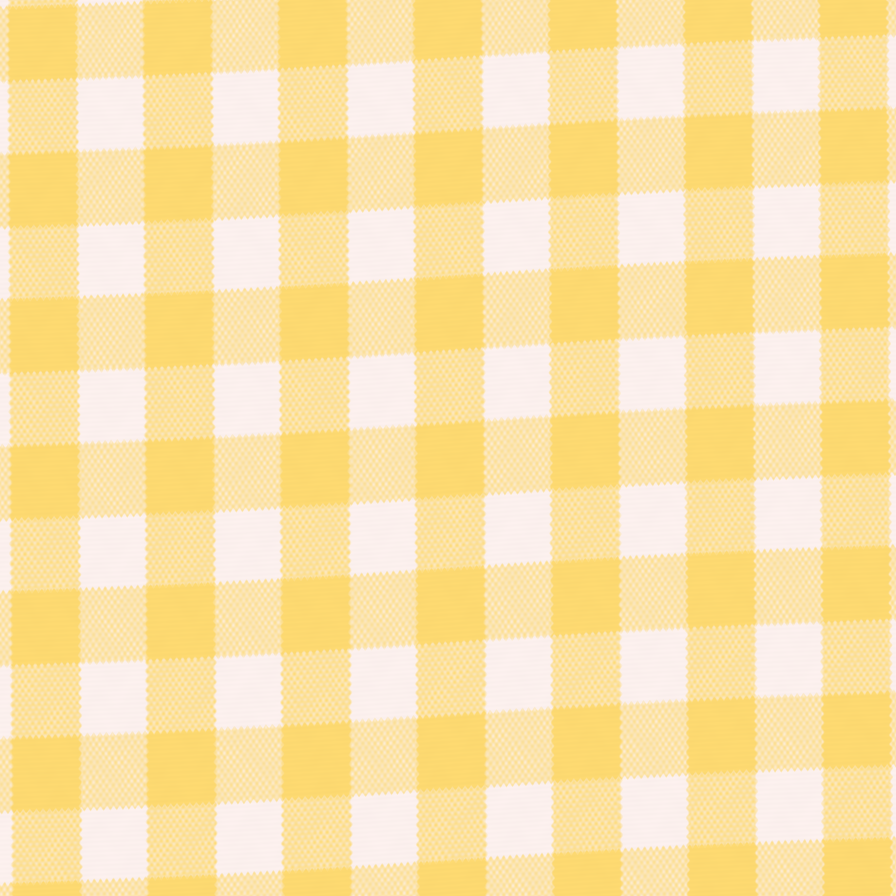
This texture is drawn by a Shadertoy shader. Its source:

```glsl
const vec3 WHITE_YARN = vec3(0.985, 0.94, 0.93);
const vec3 YELLOW_YARN = vec3(0.99, 0.85, 0.44);

const vec2 CHECK_PERIOD = vec2(0.1508, 0.1630); // one yellow and one white stripe
const vec2 CHECK_ORIGIN = vec2(0.0146, 0.0941); // left and lower edge of a yellow stripe
const float STRIPE_SHARE = 0.505;               // yellow part of a period
const float WARP_LEAN = 0.005;
const float WEFT_SLOPE = 0.0517;
const float WEFT_BOW = 0.0026;

const vec2 THREADS = vec2(280.0, 190.0);        // warp and weft threads per canvas
const vec2 TOOTH = vec2(0.0013, 0.0018);        // fringe depth at the stripe edges
const float EDGE_SOFTNESS = 0.0016;
const float WARP_COVER = 0.56;                  // share of warp lying on top
const float WEAVE_CONTRAST = 0.22;
const float RIB_CONTRAST = 0.09;
const float DYE_BLEED = 0.8;                    // below one tints the mixed checks
const float THREAD_SHADE = 0.008;

const float PI = 3.14159265;

// Layered sines: slow irregularity of the yarn, about -1 to 1
float yarnUnevenness(vec2 thread) {
    float coarse = sin(thread.x * 0.37 + 2.0 * sin(thread.y * 0.23));
    float fine = sin(thread.y * 0.91 + 1.7 * sin(thread.x * 0.53 + 1.0));
    return 0.5 * (coarse + fine);
}

// Yellow coverage of a striped set of threads
float stripe(float position, float period, float softness) {
    float fromCentre = abs(fract(position / period + 0.25) - 0.5);
    float halfWidth = 0.5 * STRIPE_SHARE;
    float blur = softness / period;
    return 1.0 - smoothstep(halfWidth - blur, halfWidth + blur, fromCentre);
}

void mainImage(out vec4 fragColor, in vec2 fragCoord) {
    vec2 uv = fragCoord / iResolution.xy;
    float pixel = 1.0 / min(iResolution.x, iResolution.y);

    // Cloth coordinates: leaning warp, sloped and bowed weft
    vec2 cloth = uv;
    cloth.x += WARP_LEAN * uv.y;
    cloth.y += WEFT_BOW * sin(2.0 * PI * uv.x) - WEFT_SLOPE * uv.x;

    // Thread waves, faded out where pixels are too coarse for them
    vec2 thread = cloth * THREADS;
    float detail = 1.0 - smoothstep(0.6, 1.0, THREADS.x * pixel);
    float uneven = yarnUnevenness(thread);
    vec2 wave = sin(PI * thread + 0.5 * uneven) * detail;
    float rib = sin(2.0 * PI * thread.y) * detail;

    // Dyed stripes with toothed edges
    vec2 position = cloth - CHECK_ORIGIN + TOOTH * wave.yx;
    float softness = max(EDGE_SOFTNESS, 0.7 * pixel);
    float warpDye = stripe(position.x, CHECK_PERIOD.x, softness);
    float weftDye = stripe(position.y, CHECK_PERIOD.y, softness);

    // Plain weave: flecks alternate, with ribs where yellow warp shows
    float fleck = WEAVE_CONTRAST * (1.0 + 0.35 * uneven) * wave.x * wave.y;
    float warpOnTop = WARP_COVER + fleck + RIB_CONTRAST * rib * warpDye;
    float dye = pow(mix(weftDye, warpDye, clamp(warpOnTop, 0.0, 1.0)), DYE_BLEED);

    // Colour and faint thread relief
    vec3 color = mix(WHITE_YARN, YELLOW_YARN, dye);
    color *= 1.0 + THREAD_SHADE * (0.6 * rib + 0.4 * uneven * detail);
    fragColor = vec4(clamp(color, 0.0, 1.0), 1.0);
}
```
